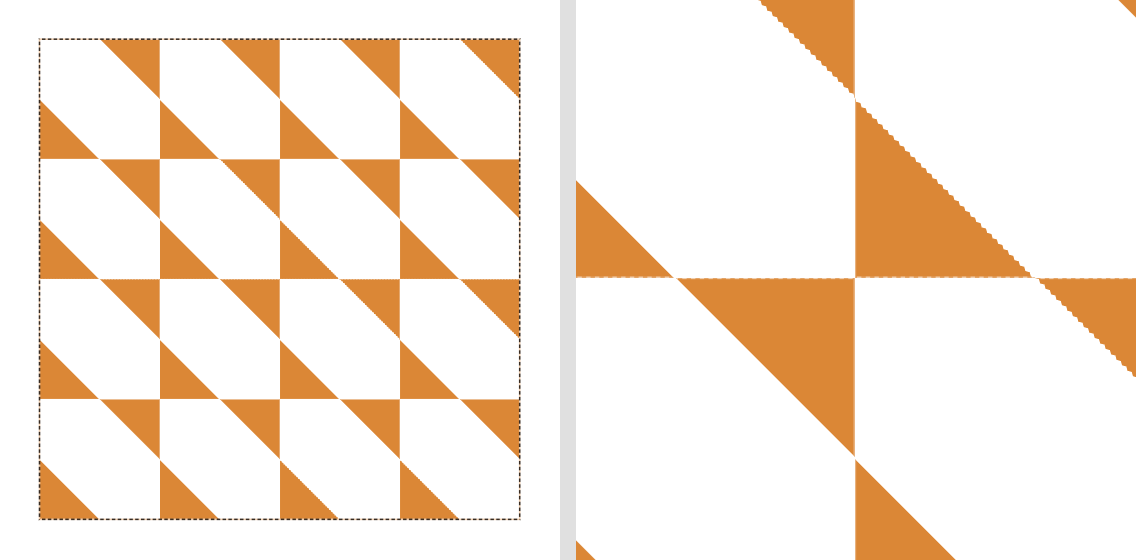
Left, the full canvas; right, a detail of the centre.
A three.js fragment shader for this pattern:

```glsl
// Four by four grid of paired orange corner triangles on white, framed by a fine dashed line.
#define REPEATS 4.0
#define FRAME_CENTER vec2(0.4993, 0.5013)
#define FRAME_SIZE 0.8575
#define FRAME_WIDTH 0.0028
#define DASH_PERIOD 0.0104
#define SEAM_WIDTH 0.0016
#define TOOTH_PERIOD 0.0065
#define TOOTH_DEPTH 0.0013
#define ORANGE vec3(0.86, 0.53, 0.21)
#define DARK vec3(0.22, 0.17, 0.13)
#define PALE vec3(0.94, 0.81, 0.69)

varying vec2 vUv;

float hash(vec2 p) {
  return fract(sin(dot(p, vec2(127.1, 311.7))) * 4375.85);
}

// Coverage of a shape from its signed distance, negative inside
float cover(float d, float aa) {
  return clamp(0.5 - d / aa, 0.0, 1.0);
}

// Dashes along one axis, smoothed at both ends
float dashes(float along, float period, float fill, float aa) {
  float d = abs(fract(along / period) - 0.5) - 0.5 * fill;
  return cover(d * period, aa);
}

void main() {
  float aa = max(fwidth(vUv.x), 0.0001);
  float cellSize = FRAME_SIZE / REPEATS;
  vec2 centered = vUv - FRAME_CENTER;
  vec2 grid = (centered + 0.5 * FRAME_SIZE) / cellSize;
  vec2 id = floor(grid);
  vec2 cell = grid - id;
  vec2 reach = abs(centered);
  float frame = max(reach.x, reach.y) - 0.5 * FRAME_SIZE;

  // Two opposite corner triangles, folded into one by symmetry
  float diagonal = cell.x + cell.y - 1.0;
  float side = step(0.0, diagonal);
  float edge = (0.5 - abs(diagonal)) * cellSize * 0.7071;

  // Fine teeth on some of the slanted edges
  float worn = step(0.62, hash(id + side * 17.0));
  float tooth = abs(fract((cell.x - cell.y) * cellSize / TOOTH_PERIOD) - 0.5) * 2.0;
  edge += 0.0005 + worn * TOOTH_DEPTH * (tooth - 0.5);
  float triangle = cover(edge, aa) * cover(frame, aa);
  vec3 color = mix(vec3(1.0), ORANGE, triangle);

  // Pale hairlines where the tiles meet, dotted across the middle
  vec2 seamDistance = abs(fract(grid + 0.5) - 0.5) * cellSize;
  vec2 seam = vec2(cover(seamDistance.x - 0.5 * SEAM_WIDTH, aa),
                   cover(seamDistance.y - 0.5 * SEAM_WIDTH, aa));
  float middle = step(abs(grid.y - 0.5 * REPEATS), 0.1);
  float dots = dashes(centered.x, 0.5 * DASH_PERIOD, 0.5, aa);
  seam.y *= mix(1.0, 0.4 + 0.6 * dots, middle);
  color = mix(color, PALE, max(0.6 * seam.x, seam.y) * triangle);

  // Dark dashes over a pale outline
  float outline = cover(abs(frame) - 0.5 * FRAME_WIDTH, aa);
  float along = reach.x > reach.y ? centered.y : centered.x;
  float dash = dashes(along, DASH_PERIOD, 0.6, aa);
  color = mix(color, mix(PALE, DARK, dash), outline);

  gl_FragColor = vec4(color, 1.0);
}
```
